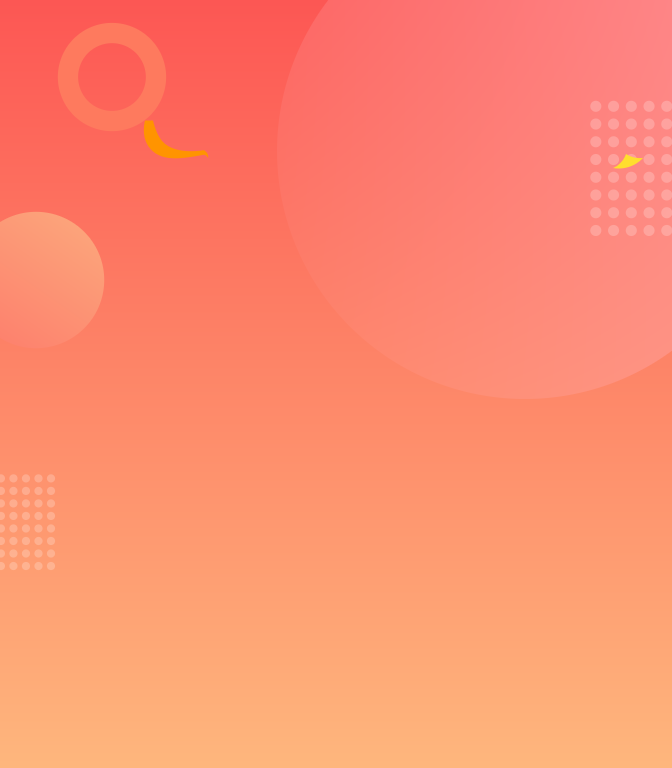
A Shadertoy shader for this background:

```glsl
// Coral to apricot gradient with soft discs, a ring, dot grids and two small confetti shapes.

// Lengths are in hundredths of the canvas height.
const float UNITS = 100.0;

const vec3 CORAL    = vec3(0.990, 0.340, 0.328);
const vec3 APRICOT  = vec3(0.998, 0.715, 0.490);
const vec3 PINK     = vec3(1.000, 0.667, 0.686);
const vec3 RING     = vec3(0.996, 0.478, 0.369);
const vec3 DISC_LOW = vec3(0.992, 0.510, 0.430);
const vec3 DISC_TOP = vec3(0.988, 0.640, 0.480);
const vec3 ORANGE   = vec3(1.000, 0.580, 0.000);
const vec3 YELLOW   = vec3(1.000, 0.870, 0.180);

// Antialiased coverage of a signed distance
float cover(float d, float pixel) {
    return clamp(0.5 - d / pixel, 0.0, 1.0);
}

float disc(vec2 p, vec2 center, float radius) {
    return length(p - center) - radius;
}

float ring(vec2 p, vec2 center, float radius, float halfWidth) {
    return abs(length(p - center) - radius) - halfWidth;
}

// Grid of dots counted from its lower left dot
float dotGrid(vec2 p, vec2 origin, float spacing, vec2 count, float radius) {
    vec2 cell = clamp(round((p - origin) / spacing), vec2(0.0), count - 1.0);
    return disc(p, origin + cell * spacing, radius);
}

vec2 cubic(vec2 a, vec2 b, vec2 c, vec2 d, float t) {
    float s = 1.0 - t;
    return s * s * s * a + 3.0 * s * s * t * b + 3.0 * s * t * t * c + t * t * t * d;
}

// Brush stroke along a cubic; width.xy are the end radii, width.z the bulge
float stroke(vec2 p, vec2 a, vec2 b, vec2 c, vec2 d, vec3 width) {
    const int STEPS = 24;
    float nearest = 1e3;
    vec2 start = a;
    for (int i = 1; i <= STEPS; i++) {
        float t1 = float(i) / float(STEPS);
        vec2 end = cubic(a, b, c, d, t1);
        vec2 span = end - start;
        float h = clamp(dot(p - start, span) / dot(span, span), 0.0, 1.0);
        float t = t1 - (1.0 - h) / float(STEPS);
        float radius = mix(width.x, width.y, t) + width.z * t * (1.0 - t) * (1.0 - t);
        nearest = min(nearest, disc(p, start + h * span, radius));
        start = end;
    }
    return nearest;
}

// Curved ribbon with a flat top and a hooked tip
float ribbon(vec2 p) {
    float body = stroke(p, vec2(19.40, 83.98), vec2(19.53, 80.21),
                        vec2(22.14, 79.43), vec2(26.50, 80.14), vec3(0.59, 0.29, 2.86));
    float tip = stroke(p, vec2(26.40, 80.14), vec2(26.80, 80.10),
                       vec2(27.00, 79.80), vec2(27.08, 79.50), vec3(0.30, 0.03, 0.0));
    return min(max(body, p.y - 84.31), tip);
}

// Leaf: a disc's lower rim with two discs cut away
float leaf(vec2 p) {
    float rim = disc(p, vec2(80.57, 82.36), 4.30);
    float leftCut = disc(p, vec2(78.58, 80.96), 3.10);
    float topCut = disc(p, vec2(83.36, 82.83), 3.42);
    return max(max(rim, p.y - 80.47), max(-leftCut, -topCut));
}

void mainImage(out vec4 fragColor, in vec2 fragCoord) {
    float pixel = UNITS / iResolution.y;
    vec2 p = fragCoord * pixel;

    // Backdrop
    vec3 color = mix(APRICOT, CORAL, p.y / UNITS);

    // Large translucent disc, denser toward the upper right
    vec2 bigCenter = vec2(68.36, 80.34);
    float density = clamp(0.35 + dot(p - bigCenter, vec2(0.0071, 0.0034)), 0.0, 1.0);
    color = mix(color, PINK, density * cover(disc(p, bigCenter, 32.29), pixel));

    // Small disc with a diagonal gradient
    vec2 smallCenter = vec2(4.69, 63.54);
    float smallRadius = 8.88;
    float shade = 0.5 + 0.5 * dot(p - smallCenter, normalize(vec2(0.7, 1.0))) / smallRadius;
    vec3 smallColor = mix(DISC_LOW, DISC_TOP, clamp(shade, 0.0, 1.0));
    color = mix(color, smallColor, cover(disc(p, smallCenter, smallRadius), pixel));

    // Ring
    color = mix(color, RING, cover(ring(p, vec2(14.58, 89.97), 5.73, 1.32), pixel));

    // Dot grids at both sides
    float rightDots = dotGrid(p, vec2(77.58, 69.99), 2.31, vec2(8.0), 0.72);
    float leftDots = dotGrid(p, vec2(0.12, 26.30), 1.63, vec2(5.0, 8.0), 0.53);
    color = mix(color, vec3(1.0), 0.22 * cover(min(rightDots, leftDots), pixel));

    // Confetti
    color = mix(color, ORANGE, cover(ribbon(p), pixel));
    color = mix(color, YELLOW, cover(leaf(p), pixel));

    fragColor = vec4(color, 1.0);
}
```
